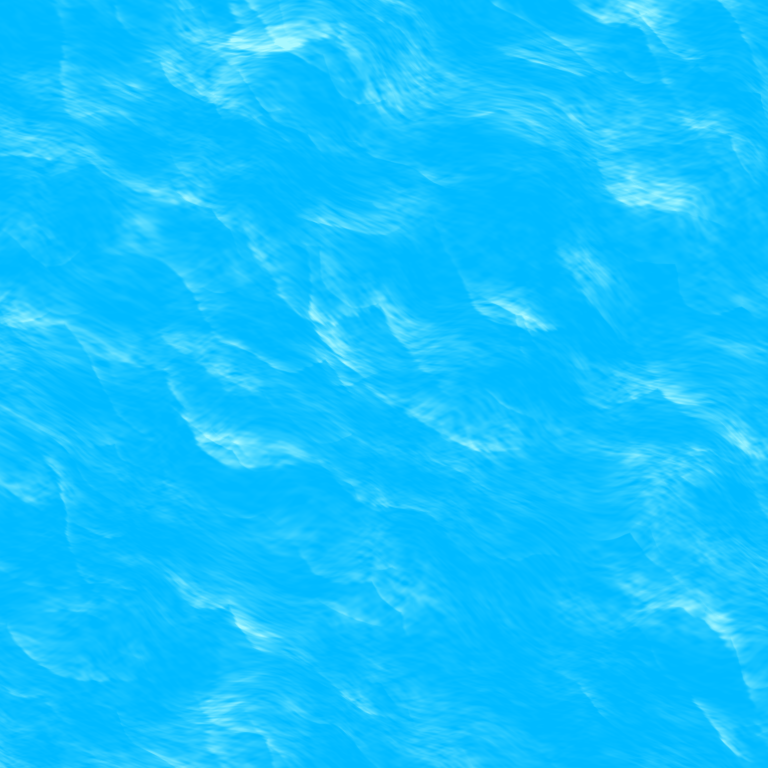
This texture is drawn by a Shadertoy shader. Its source:

```glsl
// Bright blue open water with slanting wave crests and fine wind ripples.

const vec3 DEEP_BLUE = vec3(0.0, 0.731, 1.0);
const vec3 PALE_FOAM = vec3(0.5, 0.915, 1.0);
const float TAU = 6.28318;

float hash(vec2 cell) {
    vec3 h = fract(cell.xyx * vec3(0.1031, 0.1030, 0.0973));
    h += dot(h, h.yzx + 33.33);
    return fract((h.x + h.y) * h.z);
}

vec2 rotate(vec2 p, float angle) {
    float c = cos(angle), s = sin(angle);
    return vec2(c * p.x + s * p.y, c * p.y - s * p.x);
}

// Gradient noise, about -0.7 to 0.7
float cornerSlope(vec2 cell, vec2 offset) {
    float angle = TAU * hash(cell);
    return dot(vec2(cos(angle), sin(angle)), offset);
}

float gradientNoise(vec2 p) {
    vec2 cell = floor(p), f = fract(p);
    vec2 u = f * f * f * (f * (f * 6.0 - 15.0) + 10.0);
    vec2 e = vec2(1.0, 0.0);
    float low = mix(cornerSlope(cell, f), cornerSlope(cell + e.xy, f - e.xy), u.x);
    float high = mix(cornerSlope(cell + e.yx, f - e.yx), cornerSlope(cell + e.xx, f - e.xx), u.x);
    return mix(low, high, u.y);
}

vec2 warp(vec2 p, float frequency, float amount) {
    vec2 q = p * frequency;
    return p + amount * vec2(gradientNoise(q + 17.3), gradientNoise(q + 61.7));
}

// Scalloped wave fronts: a crisp bright lip below, fading upward
float crest(vec2 p, float angle, float frequency, float crinkle, float seed) {
    vec2 q = rotate(p, angle) * frequency + seed;
    float scallop = abs(gradientNoise(q * vec2(0.9, 0.4) + 31.0));
    float height = q.y + 0.9 * gradientNoise(q * vec2(0.5, 0.3)) + 0.7 * scallop + crinkle;
    float front = floor(height), rise = height - front;
    float presence = gradientNoise(vec2(q.x * 0.6, front * 5.37 + seed));
    float fade = 0.7 * exp(-3.5 * rise) + 0.55 * exp(-15.0 * rise);
    return fade * smoothstep(0.0, 0.05, rise) * smoothstep(-0.2, 0.4, presence);
}

// Thin wrinkles along the zero lines of the noise
float wrinkles(vec2 p, vec2 frequency, float sharpness) {
    return exp(-sharpness * abs(gradientNoise(p * frequency)));
}

// Stretched streaks, finer with every octave
float streaks(vec2 p, vec2 frequency, float gain) {
    float sum = 0.0, weight = 1.0;
    for (int i = 0; i < 3; i++) {
        sum += weight * gradientNoise(p * frequency + float(i) * 23.7);
        frequency *= vec2(1.6, 1.55);
        weight *= gain;
    }
    return sum;
}

void mainImage(out vec4 fragColor, in vec2 fragCoord) {
    vec2 p = fragCoord / iResolution.y + 3.0;

    // Wide troughs and pale bands, with a weaker crossing swell
    vec2 bent = warp(p, 4.0, 0.09);
    float swell = 1.7 * gradientNoise(rotate(bent, -0.6) * vec2(3.5, 7.5));
    swell += 1.1 * gradientNoise(rotate(bent, 0.5) * vec2(4.0, 11.0) + 41.0);

    // Ripples follow a gently curved flow
    vec2 flow = rotate(warp(warp(p, 5.0, 0.055), 14.0, 0.011), -0.42);
    float wisps = streaks(flow, vec2(6.0, 19.0), 0.75);
    float ripples = streaks(flow + 9.0, vec2(26.0, 100.0), 0.9);
    float crossRipples = streaks(rotate(flow, 0.6), vec2(24.0, 95.0), 0.9);
    float creases = wrinkles(flow, vec2(6.0, 21.0), 18.0)
                  + wrinkles(flow + 5.0, vec2(11.0, 40.0), 13.0);

    // Crests from long and wide to short and narrow
    float crests = 0.0;
    for (int i = 0; i < 4; i++) {
        float size = float(i);
        float angle = -0.74 + 0.12 * size;
        float frequency = 4.2 + 2.7 * size;
        float crinkle = 0.02 * ripples + 0.04 * wisps;
        crests += (2.2 - 0.35 * size) * crest(p, angle, frequency, crinkle, 7.9 * size);
    }
    crests *= 0.95 + 0.45 * wisps;

    // Soft floor keeps the troughs flat and blue
    float light = swell + 1.15 * wisps + crests - 0.45;
    float foam = 0.136 * log(1.0 + exp(2.5 * light + 0.75));

    // Ripples show most where the water is already pale
    float texture1 = ripples + 0.55 * crossRipples + 0.35 * (creases - 0.5);
    foam += (0.05 + 0.65 * min(foam, 0.6)) * texture1;
    fragColor = vec4(mix(DEEP_BLUE, PALE_FOAM, clamp(foam, 0.0, 1.3)), 1.0);
}
```
